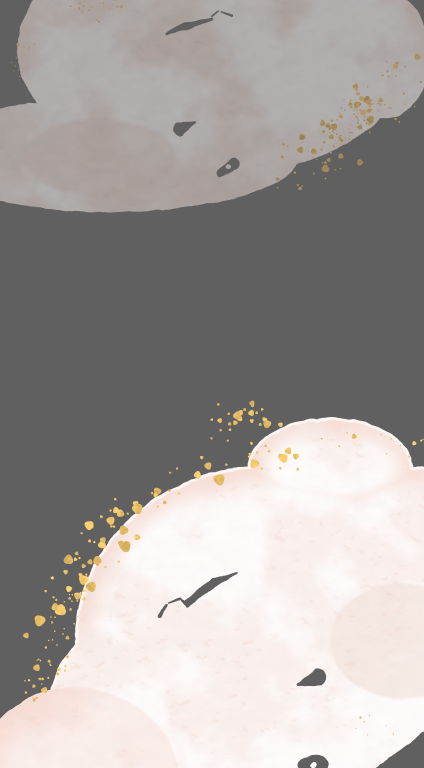
Reproduce this background procedurally as a Shadertoy shader.

```glsl
float hash(vec2 p) {
    return fract(sin(dot(p, vec2(127.1, 311.7))) * 43758.5453);
}

float noise(vec2 p) {
    vec2 i = floor(p), f = fract(p);
    f = f * f * (3.0 - 2.0 * f);
    return mix(mix(hash(i), hash(i + vec2(1, 0)), f.x),
               mix(hash(i + vec2(0, 1)), hash(i + 1.0), f.x), f.y);
}

float fbm(vec2 p) {
    float sum = 0.0, amp = 0.5;
    for (int i = 0; i < 4; i++) {
        sum += amp * noise(p);
        p = mat2(1.6, 1.2, -1.2, 1.6) * p + 7.3;
        amp *= 0.5;
    }
    return sum;
}

float cover(float d) {
    return clamp(0.5 - d * iResolution.y / 100.0, 0.0, 1.0);
}

float ellipse(vec2 p, vec2 center, vec2 r) {
    p -= center;
    float k = length(p / r);
    return k * (k - 1.0) / max(length(p / (r * r)), 0.001);
}

// Stroke whose radius runs from ra to rb
float taper(vec2 p, vec2 a, vec2 b, float ra, float rb) {
    vec2 ab = b - a;
    float t = clamp(dot(p - a, ab) / dot(ab, ab), 0.0, 1.0);
    return length(p - a - ab * t) - mix(ra, rb, t);
}

// Gold flecks scattered around a curve from a to c
void gold(inout vec3 col, vec2 p, vec2 a, vec2 b, vec2 c, float spread, float size, int count, vec3 tone) {
    for (int i = 0; i < count; i++) {
        vec2 s = a + float(i) * vec2(1.37, 2.11);
        float t = hash(s);
        vec2 jitter = vec2(hash(s + 1.1) + hash(s + 2.3), hash(s + 3.7) + hash(s + 4.9)) - 1.0;
        vec2 q = p - mix(mix(a, b, t), mix(b, c, t), t) - jitter * spread;
        float r = size * (0.2 + 0.8 * pow(hash(s + 6.1), 5.0));
        float d = length(q) - r * (1.0 + 0.1 * sin(3.0 * atan(q.y, q.x + 0.0001) + t * 40.0));
        vec3 leaf = tone * (0.91 + 0.14 * hash(s + 8.3) + 0.12 * (noise(q * 3.0 + s) - 0.5));
        col = mix(col, leaf, cover(d));
    }
}

void mainImage(out vec4 fragColor, in vec2 fragCoord) {
    // Percent of the canvas height
    vec2 p = 100.0 * fragCoord / iResolution.y;
    vec2 w = p + 0.5 * (vec2(fbm(p * 0.6), fbm(p * 0.6 + 31.0)) - 0.47);
    float wash = fbm(p * 0.16 + 4.0);
    float grain = fbm(p * vec2(0.7, 1.1) + 3.0 * wash);
    float streak = smoothstep(0.6, 0.75, fbm(mat2(0.8, -0.5, 0.9, 1.3) * p));
    vec3 col = vec3(0.378);

    // Shaded upper cloud
    float upper = ellipse(w, vec2(14.3, 79.8), vec2(24.7, 7.4));
    upper = min(upper, ellipse(w, vec2(28.0, 93.5), vec2(25.7, 16.3)));
    upper = min(upper, ellipse(w, vec2(50.1, 92.8), vec2(5.9, 8.2)));
    float hole = taper(w, vec2(21.8, 95.6), vec2(24.1, 96.6), 0.15, 0.5);
    hole = min(hole, taper(w, vec2(24.1, 96.6), vec2(27.6, 97.5), 0.5, 0.2));
    hole = min(hole, taper(w, vec2(27.6, 97.9), vec2(28.4, 98.4), 0.12, 0.1));
    hole = min(hole, taper(w, vec2(28.8, 98.4), vec2(30.1, 98.0), 0.1, 0.18));
    hole = min(hole, taper(w, vec2(23.4, 83.2), vec2(25.4, 84.1), 0.85, 0.15));
    float ring = taper(w, vec2(28.6, 77.4), vec2(30.5, 78.6), 0.4, 0.75);
    hole = min(hole, max(ring, 0.3 - length(w - vec2(29.7, 78.2))));
    vec3 shade = mix(vec3(0.69, 0.682, 0.68), vec3(0.665, 0.63, 0.615), smoothstep(0.3, 0.65, wash));
    float blush = cover(ellipse(w, vec2(13.0, 79.5), vec2(10.0, 5.0)) * 0.2);
    blush += 0.8 * smoothstep(-2.5, 0.0, upper) * smoothstep(87.0, 93.0, p.y);
    shade = mix(shade, vec3(0.66, 0.61, 0.592), 0.55 * min(blush, 1.0));
    shade += 0.03 * (grain - 0.47) - 0.018 * streak * wash;
    col = mix(col, shade, cover(max(upper, -hole)));

    // Bright lower cloud
    float lobe = ellipse(w, vec2(9.8, -2.9), vec2(13.7, 13.4));
    float bump = ellipse(w, vec2(43.0, 39.1), vec2(10.8, 6.5));
    float lower = min(lobe, bump);
    lower = min(lower, ellipse(w, vec2(35.2, 16.7), vec2(25.4, 22.8)));
    lower = min(lower, ellipse(w, vec2(54.7, 21.9), vec2(18.2, 17.3)));
    lower = min(lower, ellipse(w, vec2(20.8, 7.5), vec2(14.6, 13.0)));
    lower = max(lower, dot(w - vec2(48.8, 0.0), vec2(0.59, -0.81)));
    hole = taper(w, vec2(24.4, 21.5), vec2(27.8, 24.2), 0.45, 0.6);
    hole = min(hole, taper(w, vec2(27.8, 24.2), vec2(30.8, 25.3), 0.6, 0.12));
    hole = min(hole, taper(w, vec2(20.8, 19.7), vec2(21.6, 21.3), 0.25, 0.15));
    hole = min(hole, taper(w, vec2(21.9, 21.6), vec2(23.5, 21.9), 0.1, 0.18));
    hole = min(hole, taper(w, vec2(23.7, 21.7), vec2(24.4, 21.2), 0.18, 0.3));
    hole = min(hole, taper(w, vec2(38.8, 10.9), vec2(41.4, 11.8), 0.2, 1.1));
    ring = ellipse(w, vec2(40.8, 0.4), vec2(2.0, 1.3));
    hole = min(hole, max(ring, 0.4 - length(w - vec2(40.8, 0.4))));
    vec3 pink = vec3(0.96, 0.84, 0.80);
    vec3 paint = mix(vec3(0.99, 0.982, 0.98), vec3(0.975, 0.935, 0.922), smoothstep(0.35, 0.68, wash));
    float rim = smoothstep(-4.0, -0.4, lower) * smoothstep(13.0, 22.0, p.y);
    paint = mix(paint, pink, rim * (0.35 + 0.6 * grain));
    paint = mix(paint, vec3(0.955, 0.895, 0.87), 0.75 * cover(ellipse(w, vec2(52.5, 16.5), vec2(9.5, 7.5)) * 0.3));
    paint = mix(paint, pink, cover(lobe * 0.4) * (0.35 + 0.5 * smoothstep(-6.0, 0.0, lobe) * smoothstep(14.0, 3.0, p.x)));
    paint = mix(paint, pink, 0.35 * streak * smoothstep(0.35, 0.6, wash));
    paint += 0.025 * (grain - 0.47);
    paint = mix(paint, vec3(0.99, 0.97, 0.96), smoothstep(-0.5, -0.2, lower) * step(11.0, p.y));
    col = mix(col, paint, cover(max(lower, -hole)));

    // Gold leaf
    vec3 bright = vec3(0.94, 0.77, 0.42), dim = vec3(0.66, 0.56, 0.36);
    gold(col, p, vec2(4.0, 7.0), vec2(9.0, 39.0), vec2(39.0, 42.5), 4.0, 0.72, 90, bright);
    gold(col, p, vec2(5.0, 9.0), vec2(7.0, 17.0), vec2(10.0, 24.0), 3.5, 0.45, 40, bright);
    gold(col, p, vec2(29.0, 45.0), vec2(37.0, 49.0), vec2(36.0, 37.0), 4.0, 0.82, 30, bright);
    gold(col, p, vec2(45.0, 44.0), vec2(50.0, 44.0), vec2(55.0, 40.0), 4.0, 0.4, 14, bright);
    gold(col, p, vec2(43.0, 6.0), vec2(48.0, 4.0), vec2(53.0, 6.0), 3.0, 0.25, 7, bright);
    gold(col, p, vec2(37.0, 78.0), vec2(45.0, 82.0), vec2(53.0, 90.0), 5.0, 0.5, 85, dim);
    gold(col, p, vec2(43.0, 81.0), vec2(45.0, 86.0), vec2(49.0, 87.0), 3.0, 0.45, 45, dim);
    gold(col, p, vec2(10.0, 99.0), vec2(13.0, 98.0), vec2(16.0, 99.5), 1.8, 0.4, 20, dim);
    gold(col, p, vec2(1.0, 89.0), vec2(2.5, 92.0), vec2(4.0, 95.0), 2.0, 0.3, 12, dim);
    fragColor = vec4(col, 1.0);
}
```
